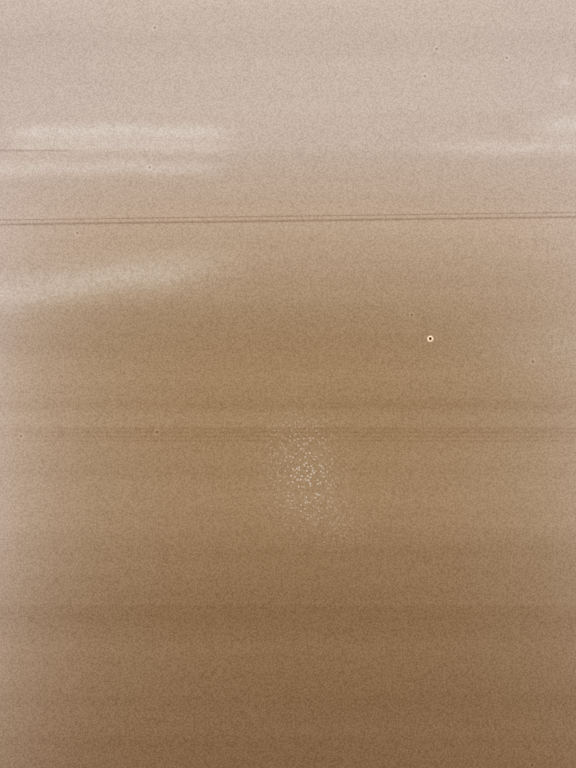
A Shadertoy shader for this texture:

```glsl
// Worn tan metal sheet: fine grain, soft horizontal bands, pale streaks and hairline scratches.
#define GRAIN_SCALE 340.0
#define GRAIN_CONTRAST 0.07
#define BAND_CONTRAST 0.0095
#define STREAK_STRENGTH 0.72
#define SCRATCH_STRENGTH 0.12
#define EDGE_HAZE 0.72
#define SPECK_COUNT 12

const vec3 PALE = vec3(0.785, 0.714, 0.664);
const vec3 SAND = vec3(0.712, 0.615, 0.525);
const vec3 TAN = vec3(0.618, 0.500, 0.362);
const vec3 BROWN = vec3(0.485, 0.362, 0.245);
const vec3 HAZE = vec3(0.785, 0.710, 0.670);
const vec3 CHALK = vec3(0.86, 0.82, 0.78);

vec2 hash2(vec2 p) {
    vec3 q = fract(p.xyx * vec3(0.1031, 0.1030, 0.0973));
    q += dot(q, q.yzx + 33.33);
    return fract((q.xx + q.yz) * q.zy);
}

// Cellular noise: x is the nearest distance, y a random value of that cell
vec2 cellular(vec2 p) {
    vec2 cell = floor(p), best = vec2(9.0, 0.0);
    for (int j = -1; j <= 1; j++)
    for (int i = -1; i <= 1; i++) {
        vec2 id = cell + vec2(i, j);
        vec2 seed = hash2(id);
        float d = length(id + seed - p);
        if (d < best.x) best = vec2(d, hash2(id + 71.0).x);
    }
    return best;
}

// Layered sines, stretched along x, for the rolled bands
float bands(vec2 uv) {
    float sum = 0.0, freq = 19.0, amp = 1.0;
    for (int i = 0; i < 5; i++) {
        float k = float(i);
        sum += amp * sin(uv.y * freq + 0.6 * sin(uv.x * (2.0 + k) + k * 1.7) + k * 2.3);
        freq *= 1.87;
        amp *= 0.68;
    }
    return sum;
}

float bell(float x, float width) {
    return exp(-x * x / (width * width));
}

float span(float x, float start, float end, float soft) {
    return smoothstep(start - soft, start + soft, x) * (1.0 - smoothstep(end - soft, end + soft, x));
}

// Band that is dark at its upper edge and fades downward
float ledge(float y, float edge, float fade) {
    return exp(-max(edge - y, 0.0) / fade) * (1.0 - smoothstep(edge - 0.003, edge + 0.003, y));
}

vec3 sheetColor(vec2 uv) {
    vec3 col = mix(BROWN, TAN, smoothstep(-0.10, 0.50, uv.y));
    col = mix(col, SAND, smoothstep(0.50, 0.76, uv.y));
    col = mix(col, PALE, smoothstep(0.70, 0.87, uv.y));
    float left = exp(-uv.x / 0.15) * mix(0.5, 1.0, smoothstep(0.0, 0.4, uv.y));
    float right = exp(-(1.0 - uv.x) / 0.17) * smoothstep(-0.25, 0.6, uv.y) * 0.65;
    return mix(col, HAZE, EDGE_HAZE * (left + right));
}

// Chalky smears running across the sheet
float streaks(vec2 uv, float mottle) {
    float y = uv.y + 0.0012 * sin(uv.x * 23.0) + 0.0008 * sin(uv.x * 51.0);
    float s = span(uv.x, 0.03, 0.39, 0.04) * (0.75 * bell(y - 0.829, 0.010) + 0.5 * bell(y - 0.810, 0.009));
    s += 0.6 * span(uv.x, -0.1, 0.37, 0.06) * bell(y - 0.782, 0.010);
    s += 0.8 * span(uv.x, 0.94, 1.2, 0.05) * bell(y - 0.837, 0.013);
    s += 0.6 * span(uv.x, 0.77, 1.2, 0.10) * bell(y - 0.809, 0.010);
    s += 0.55 * span(uv.x, -0.2, 0.36, 0.10) * bell(y - 0.618 - 0.10 * uv.x, 0.023);
    s += 0.2 * span(uv.x, 0.85, 1.2, 0.12) * bell(y - 0.55, 0.025);
    s += 0.6 * bell(uv.x - 0.98, 0.014) * bell(uv.y - 0.893, 0.008);
    return s * (0.85 + 0.3 * mottle);
}

float scratches(vec2 uv) {
    float y = uv.y - 0.010 * uv.x;
    float s = 0.85 * bell(y - 0.7075, 0.0016) + 0.6 * bell(y - 0.7135, 0.0011);
    s += 0.7 * bell(uv.y - 0.804, 0.0015) * span(uv.x, -0.1, 0.12, 0.03);
    for (int i = 0; i < 4; i++)
        s += 0.2 * bell(uv.y - 0.426 - 0.0055 * float(i), 0.0013) * span(uv.x, 0.08, 1.1, 0.1);
    return s;
}

void mainImage(out vec4 fragColor, in vec2 fragCoord) {
    vec2 uv = fragCoord / iResolution.xy;
    vec2 p = fragCoord / iResolution.y;
    float aspect = iResolution.x / iResolution.y;
    mat2 turn = mat2(0.8, 0.6, -0.6, 0.8);
    vec2 grain = cellular(turn * p * GRAIN_SCALE);
    float mottle = cellular(p * 190.0 + 40.0).y - 0.5;

    // Base tone, bands and ledges
    vec3 col = sheetColor(uv) + BAND_CONTRAST * bands(uv);
    float shade = ledge(uv.y, 0.212, 0.035) + 0.6 * ledge(uv.y, 0.566, 0.04);
    shade += 0.9 * bell(uv.y - 0.473, 0.008) + 0.8 * ledge(uv.y, 0.442, 0.03);
    col -= 0.024 * shade * vec3(0.9, 1.0, 1.05);

    // Smears and scratches
    col = mix(col, CHALK, STREAK_STRENGTH * streaks(uv, mottle + 0.5));
    col -= SCRATCH_STRENGTH * scratches(uv) * vec3(0.9, 1.0, 1.0);

    // Grain and a scattered chalky patch
    col += GRAIN_CONTRAST * (0.46 - grain.x) + 0.035 * (grain.y - 0.5) + 0.012 * mottle;
    vec2 off = (uv - vec2(0.53, 0.375)) * vec2(aspect, 1.0);
    float patchMask = bell(length(off * vec2(1.0, 0.75)), 0.042);
    patchMask += 0.3 * bell(length(off + vec2(0.02, -0.07)), 0.05);
    patchMask += 0.3 * bell(length(off - vec2(0.05, -0.06)), 0.03);
    vec2 fleck = cellular(turn * p * 260.0);
    float fleckMask = (1.0 - smoothstep(0.15, 0.6, fleck.x)) * smoothstep(0.5, 0.9, fleck.y);
    col = mix(col, CHALK, (0.55 * fleckMask + 0.06) * min(patchMask, 1.0));

    // Tiny pits with pale rims; the first is the brightest
    for (int i = 0; i < SPECK_COUNT; i++) {
        vec2 at = i == 0 ? vec2(0.747, 0.559) : hash2(vec2(float(i) * 7.3, 19.0));
        float d = length((uv - at) * vec2(aspect, 1.0));
        float rim = i == 0 ? 0.36 : 0.04;
        float pit = i == 0 ? 0.35 : 0.13;
        col += rim * bell(d - 0.003, 0.0013) - pit * bell(d, 0.0015);
    }
    fragColor = vec4(clamp(col, 0.0, 1.0), 1.0);
}
```
